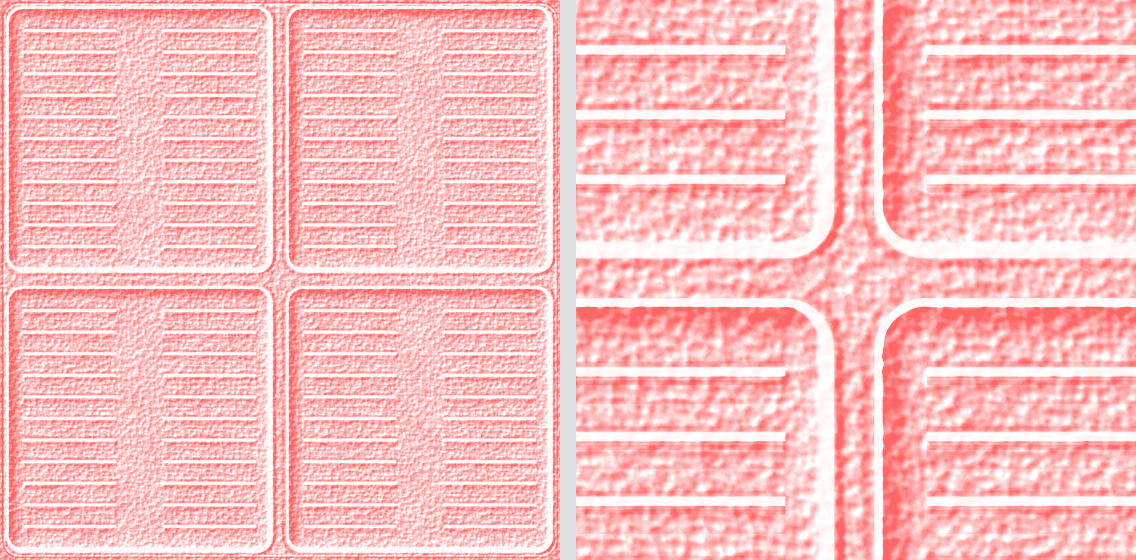
Left: the whole. Right: its middle third, enlarged.
This pattern is drawn by a WebGL 1 fragment shader. Its source:

```glsl
precision highp float;

uniform vec2 u_resolution;

#define TILES 2.0
#define PANEL_HALF 0.474
#define CORNER_RADIUS 0.057
#define BAR_CENTER 0.25
#define BAR_HALF 0.166
#define ROW_PITCH 0.0771
#define ROW_LIMIT 5.0
#define LINE_HALF 0.0055
#define GRAIN_SCALE 98.0
#define GRAIN_DEPTH 0.41
#define BASE_TONE 0.775
#define LIGHT vec2(-0.7071, 0.7071)

vec2 hash2(vec2 p) {
  vec2 k = vec2(dot(p, vec2(127.1, 311.7)), dot(p, vec2(269.5, 183.3)));
  return fract(sin(k) * 43758.55);
}

// Distance to the nearest scattered point
float cellular(vec2 p) {
  vec2 cell = floor(p);
  float nearest = 4.0;
  for (int j = -1; j <= 1; j++) {
    for (int i = -1; i <= 1; i++) {
      vec2 neighbor = cell + vec2(float(i), float(j));
      vec2 delta = neighbor + hash2(neighbor) - p;
      nearest = min(nearest, dot(delta, delta));
    }
  }
  return sqrt(nearest);
}

float plaster(vec2 p) {
  return cellular(p * GRAIN_SCALE) + 0.55 * cellular(p * GRAIN_SCALE * 1.9 + 17.0);
}

// Soft stains from warped sines
float stains(vec2 p) {
  vec2 q = p * 37.0 + 1.3 * sin(p.yx * 23.0 + vec2(0.7, 2.1));
  float coarse = sin(q.x + 0.6 * q.y) * sin(q.y - 0.4 * q.x);
  return coarse + 0.6 * sin(2.3 * q.x - q.y) * sin(1.9 * q.y + q.x + 1.0);
}

float roundedBox(vec2 p, float halfSize, float radius) {
  vec2 q = abs(p) - halfSize + radius;
  return length(max(q, 0.0)) + min(max(q.x, q.y), 0.0) - radius;
}

vec2 boxNormal(vec2 p, float halfSize, float radius) {
  vec2 q = abs(p) - halfSize + radius;
  vec2 axis = q.x > q.y ? vec2(1.0, 0.0) : vec2(0.0, 1.0);
  vec2 n = min(q.x, q.y) > 0.0 ? normalize(q) : axis;
  return n * sign(p);
}

float band(float x, float center, float halfWidth, float blur) {
  return 1.0 - smoothstep(halfWidth - blur, halfWidth + blur, abs(x - center));
}

void main() {
  vec2 uv = gl_FragCoord.xy / u_resolution;
  vec2 p = fract(uv * TILES) - 0.5;
  float blur = 0.8 * TILES / min(u_resolution.x, u_resolution.y);

  // Embossed grain, continuous across the tiles
  vec2 offset = LIGHT * 0.0019;
  float grain = plaster(uv - offset) - plaster(uv + offset);
  float tone = BASE_TONE + GRAIN_DEPTH * grain + 0.03 * stains(uv);
  float wobble = 0.0012 * grain;

  // Recessed panel: shaded near walls, bright far walls
  float d = roundedBox(p, PANEL_HALF, CORNER_RADIUS) + wobble;
  vec2 normal = boxNormal(p, PANEL_HALF, CORNER_RADIUS);
  float slope = dot(normal, LIGHT) * 1.4142;
  float lit = 0.5 + 0.5 * clamp(slope, -1.0, 1.0);
  float inside = 1.0 - smoothstep(-blur, blur, d);
  float depth = max(-d - 0.008, 0.0);
  float shade = 0.36 * exp(-depth * depth / 0.0008);
  float glow = 0.2 * exp(-depth / 0.015);
  tone -= inside * mix(-glow, shade, lit);

  // Gutter grooves, deeper beside the vertical walls
  float upright = normal.x * normal.x;
  float groove = band(d, mix(0.007, 0.014, lit), 0.005, 0.004);
  tone -= groove * (0.11 + 0.15 * upright) * (1.2 - 0.4 * lit);
  tone -= band(d, 0.005, 0.004, 0.003) * 0.5 * max(-slope - 0.9, 0.0);

  // Rows of ridges in two columns
  float fromRows = p.y - 0.005;
  float row = clamp(floor(fromRows / ROW_PITCH + 0.5), -ROW_LIMIT, ROW_LIMIT);
  float y = fromRows - row * ROW_PITCH + wobble * 0.5;
  float x = p.x - sign(p.x) * BAR_CENTER;
  float column = 1.0 - smoothstep(BAR_HALF - blur, BAR_HALF + blur, abs(x));
  float rowSpan = band(fromRows, 0.0, (ROW_LIMIT + 0.5) * ROW_PITCH, 0.02);
  float streak = sin(y * 390.0 + grain * 2.0);
  tone += column * rowSpan * (0.05 * streak - 0.01);
  float under = exp(-max(-y, 0.0) / 0.018) * step(y, 0.0);
  tone -= column * 0.15 * under;
  tone -= column * 0.16 * band(y, -0.0125, 0.003, blur);
  tone -= column * 0.12 * band(y, 0.0095, 0.003, blur);

  // Lit and shaded ends of each ridge
  float endSpan = band(y, -0.007, 0.010, 0.003);
  tone += 0.18 * endSpan * band(x, -BAR_HALF, 0.004, 0.003);
  tone -= 0.14 * endSpan * band(x, BAR_HALF, 0.004, 0.003);

  // Bright ridge lines and panel rim, softer on the far walls
  float ridge = column * band(y, 0.0, LINE_HALF, blur);
  float rimBlur = blur + 0.002 * (1.0 - lit);
  float rim = band(d, mix(-0.0105, -0.001, lit), mix(0.0095, 0.0052, lit), rimBlur);
  tone = mix(tone, 0.98 + 0.06 * grain, max(ridge, rim));

  // Thin frame around the whole canvas
  float frame = roundedBox(uv - 0.5, 0.4955, 0.03) * TILES + wobble;
  tone -= 0.3 * band(frame, 0.0, 0.003, blur);
  tone += 0.22 * band(frame, -0.007, 0.003, blur);
  tone -= 0.14 * smoothstep(0.0, 0.012, frame);

  tone = clamp(tone, 0.4, 1.0);
  gl_FragColor = vec4(1.0, tone, tone, 1.0);
}
```
